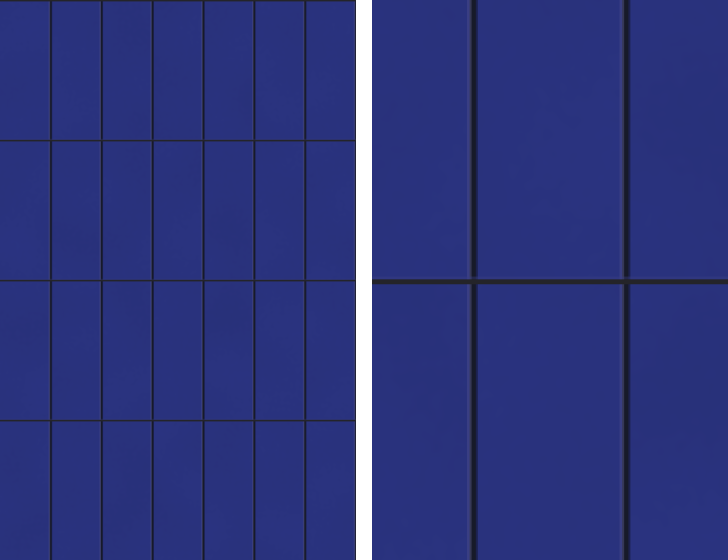
Left, the full canvas; right, a detail of the centre.
A WebGL 1 fragment shader for this pattern:

```glsl
precision highp float;
// Glossy cobalt wall tiles, seven by four, with thin dark bevelled joints.

uniform vec2 u_resolution;

const vec2 TILE_COUNT = vec2(7.0, 4.0);
const float UNIT = 1.0 / 512.0; // width unit, as a fraction of canvas height

const vec3 GLAZE = vec3(0.161, 0.196, 0.490);
const vec3 GROUT = vec3(0.140, 0.140, 0.160);
const vec3 GROOVE_DARK = vec3(0.090, 0.100, 0.160);
const vec3 GROOVE_LIT = vec3(0.210, 0.220, 0.340);
const vec3 EDGE_LIGHT = vec3(0.225, 0.245, 0.515);
const vec3 EDGE_SHADE = vec3(0.110, 0.130, 0.310);

vec2 hash2(vec2 p) {
  vec2 q = vec2(dot(p, vec2(127.1, 311.7)), dot(p, vec2(269.5, 183.3)));
  return fract(sin(q) * 43758.5) * 2.0 - 1.0;
}

float gradientNoise(vec2 p) {
  vec2 i = floor(p);
  vec2 f = fract(p);
  vec2 s = f * f * f * (f * (f * 6.0 - 15.0) + 10.0);
  float a = dot(hash2(i), f);
  float b = dot(hash2(i + vec2(1.0, 0.0)), f - vec2(1.0, 0.0));
  float c = dot(hash2(i + vec2(0.0, 1.0)), f - vec2(0.0, 1.0));
  float d = dot(hash2(i + vec2(1.0, 1.0)), f - vec2(1.0, 1.0));
  return mix(mix(a, b, s.x), mix(c, d, s.x), s.y);
}

// Antialiased share of a pixel that lies between two signed distances.
float strip(float dist, float from, float to, float pixel) {
  float low = max(dist - 0.5 * pixel, from * UNIT);
  float high = min(dist + 0.5 * pixel, to * UNIT);
  return clamp((high - low) / pixel, 0.0, 1.0);
}

// Signed distance to the nearest joint along each axis.
vec2 jointDistance(vec2 p, vec2 tileSize, vec2 offset) {
  return (fract((p - offset) / tileSize + 0.5) - 0.5) * tileSize;
}

// Faint glaze clouding, with a small tone shift per tile.
vec3 glazeColor(vec2 p, vec2 tileId) {
  float cloud = gradientNoise(p * 9.0 + tileId * 3.7);
  float grain = gradientNoise(p * 110.0);
  float tone = hash2(tileId + 5.0).x;
  return GLAZE * (1.0 + 0.048 * cloud + 0.014 * grain + 0.007 * tone);
}

// Upright joint: lit edge, lit wall, dark floor, shaded edge, left to right.
vec3 addUprightJoint(vec3 color, float dist, float pixel) {
  float light = strip(dist, -2.0, -1.2, pixel);
  float wall = strip(dist, -1.2, -0.6, pixel);
  float ground = strip(dist, -0.6, 0.7, pixel);
  float shade = strip(dist, 0.7, 1.3, pixel);
  return color + (EDGE_LIGHT - color) * light + (GROOVE_LIT - color) * wall
    + (GROOVE_DARK - color) * ground + (EDGE_SHADE - color) * shade;
}

// Level joint: plain grout under a faintly lit edge.
vec3 addLevelJoint(vec3 color, float dist, float pixel) {
  color = mix(color, EDGE_LIGHT, 0.4 * strip(dist, 0.7, 1.6, pixel));
  return mix(color, GROUT, strip(dist, -0.75, 0.75, pixel));
}

void main() {
  float pixel = 1.0 / u_resolution.y;
  vec2 p = gl_FragCoord.xy * pixel;
  vec2 tileSize = vec2(u_resolution.x * pixel, 1.0) / TILE_COUNT;

  vec2 joint = jointDistance(p, tileSize, vec2(-0.05, -0.55) * UNIT);
  vec3 color = glazeColor(p, floor(p / tileSize));

  // The left and bottom canvas edges are plain tile, without a joint.
  vec2 inside = step(0.5 * tileSize, p);
  color = mix(color, addUprightJoint(color, joint.x, pixel), inside.x);
  color = mix(color, addLevelJoint(color, joint.y, pixel), inside.y);

  gl_FragColor = vec4(color, 1.0);
}
```
